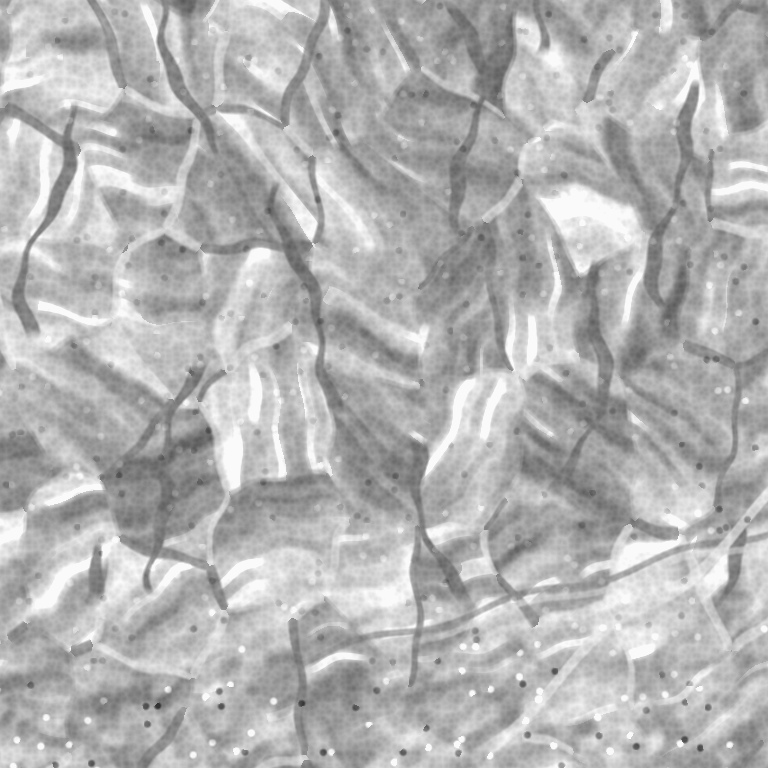
A WebGL 2 fragment shader for this texture:

```glsl
#version 300 es
precision highp float;
// Grey aerial view of strip fields with hedges, winding ditches and a scrubby valley.
uniform vec2 u_resolution;
out vec4 fragColor;

float hash(vec2 p) {
  vec3 q = fract(p.xyx * vec3(0.1031, 0.1030, 0.0973));
  q += dot(q, q.yzx + 33.33);
  return fract((q.x + q.y) * q.z);
}

vec2 site(vec2 cell) {
  return cell + 0.1 + 0.8 * vec2(hash(cell + 11.0), hash(cell + 57.0));
}

// Flat rectangular patches with softened steps between them.
float patches(vec2 p) {
  vec2 i = floor(p), s = smoothstep(0.2, 0.8, fract(p));
  return mix(mix(hash(i), hash(i + vec2(1, 0)), s.x),
             mix(hash(i + vec2(0, 1)), hash(i + vec2(1, 1)), s.x), s.y);
}

// Distance to the nearest scattered site in x, that site's random value in y.
vec2 cellular(vec2 p) {
  vec2 best = vec2(9.0, 0.0);
  for (int k = 0; k < 9; k++) {
    vec2 cell = floor(p) + vec2(k % 3 - 1, k / 3 - 1);
    float d = length(site(cell) - p);
    if (d < best.x) best = vec2(d, hash(cell + 5.0));
  }
  return best;
}

// Tone of one parcel, ploughed in strips along its own direction.
float fieldTone(vec2 p, vec2 id) {
  float angle = (hash(id + 3.0) - 0.5) * 1.3;
  if (hash(id + 7.0) < 0.38) angle += 1.45;
  if (id.y < 1.5) angle = -1.2 + 0.5 * (hash(id) - 0.5);
  float c = cos(angle), s = sin(angle);
  vec2 q = mat2(c, -s, s, c) * p;
  q.x += 0.006 * sin(q.y * 31.0 + id.x * 4.0);
  float strips = patches(q * vec2(32.0, 7.0) + id * 19.0 + 200.0);
  float streaks = patches(q * vec2(72.0, 11.0) + id * 23.0 + 400.0);
  float tone = 0.715 + 0.17 * (hash(id + 31.0) - 0.5);
  tone += 0.36 * (strips - 0.5) + 0.17 * (streaks - 0.5);
  return tone + 0.17 * smoothstep(0.74, 0.95, streaks) * step(0.4, strips);
}

// Soft line: 1 within the half width, fading just outside it.
float stroke(float d, float halfWidth) {
  return 1.0 - smoothstep(halfWidth - 0.002, halfWidth + 0.003, abs(d));
}

void main() {
  vec2 uv = gl_FragCoord.xy / u_resolution;
  vec2 p = uv + 0.009 * sin(uv.yx * vec2(23.0, 19.0) + vec2(1.0, 4.0))
              + 0.003 * sin(uv.yx * vec2(71.0, 83.0) + uv * 40.0);

  // Parcel that holds this point.
  vec2 g = p * vec2(7.5, 6.0), own = vec2(0.0), toOwn = vec2(9.0);
  for (int k = 0; k < 9; k++) {
    vec2 cell = floor(g) + vec2(k % 3 - 1, k / 3 - 1);
    vec2 r = site(cell) - g;
    if (dot(r, r) < dot(toOwn, toOwn)) { toOwn = r; own = cell; }
  }
  // Nearest border and the parcel beyond it.
  float border = 9.0;
  vec2 other = own;
  for (int k = 0; k < 25; k++) {
    vec2 cell = own + vec2(k % 5 - 2, k / 5 - 2);
    if (cell == own) continue;
    vec2 r = site(cell) - g;
    float d = dot(0.5 * (toOwn + r), normalize(r - toOwn));
    if (d < border) { border = d; other = cell; }
  }
  border /= 6.7;
  float tone = mix(fieldTone(p, other), fieldTone(p, own),
                   0.5 + 0.5 * smoothstep(0.0, 0.005, border));

  // Scrub in the low ground and towards the right edge.
  float scrub = smoothstep(0.2, 0.06, uv.y + 0.04 * sin(uv.x * 17.0));
  scrub = max(scrub, 0.6 * smoothstep(0.84, 1.0, uv.x) * smoothstep(0.75, 0.5, uv.y));
  float clumps = patches(p * mat2(0.9, 0.4, -0.4, 0.9) * vec2(38.0, 46.0) + 90.0);
  tone = mix(tone, 0.48 + 0.42 * clumps, 0.6 * scrub);

  // Hedges: some borders dark, some pale.
  float kind = hash(own + other + 71.0);
  float hedge = stroke(border, 0.003 + 0.004 * hash(own + other));
  tone = mix(tone, 0.5, hedge * 0.75 * step(kind, 0.24));
  tone = mix(tone, 0.9, hedge * 0.65 * step(0.72, kind));

  // Winding ditches, broken along their length.
  for (int k = 0; k < 6; k++) {
    float n = float(k);
    float x = 0.08 + 0.165 * n + 0.045 * sin(uv.y * 8.0 + n * 2.4)
            + 0.012 * sin(uv.y * 27.0 + n * 5.0) + 0.003 * sin(uv.y * 90.0 + n);
    float shown = smoothstep(-0.15, 0.05, sin(uv.y * 11.0 + n * 3.7)) * smoothstep(0.2, 0.24, uv.y);
    float halfWidth = 0.006 + 0.003 * sin(uv.y * 35.0 + n * 2.0);
    tone = mix(tone, 0.46, 0.85 * shown * stroke((uv.x - x) * 0.92, halfWidth));
  }

  // Slanting lane and pale track across the valley.
  float lane = uv.y - 0.03 - 0.28 * uv.x - 0.007 * sin(uv.x * 30.0);
  tone = mix(tone, 0.54, 0.7 * stroke(lane, 0.004) * smoothstep(0.35, 0.42, uv.x));
  tone = mix(tone, 0.87, 0.6 * stroke(lane + 0.012, 0.004) * smoothstep(0.5, 0.6, uv.x));
  float track = uv.y - 0.04 - 0.85 * (uv.x - 0.64) - 0.015 * sin(uv.x * 26.0);
  tone = mix(tone, 0.9, 0.75 * stroke(track * 0.76, 0.007) * smoothstep(0.6, 0.66, uv.x));

  // Mottling, fine grain and scattered specks.
  tone += 0.025 * sin(uv.x * 37.0 + 3.0 * sin(uv.y * 21.0)) * sin(uv.y * 43.0 + 2.0 * sin(uv.x * 29.0));
  tone += 0.13 * (cellular(p * 48.0).x - 0.45) + 0.09 * (cellular(uv * 120.0).x - 0.45);
  vec2 speck = cellular(uv * 85.0 + 30.0);
  float dotMask = smoothstep(0.55, 0.2, speck.x) * (0.35 + 0.65 * scrub);
  tone += dotMask * (0.3 * step(0.965, speck.y) - 0.35 * step(speck.y, 0.03));

  fragColor = vec4(vec3(clamp(tone, 0.2, 0.98)), 1.0);
}
```
